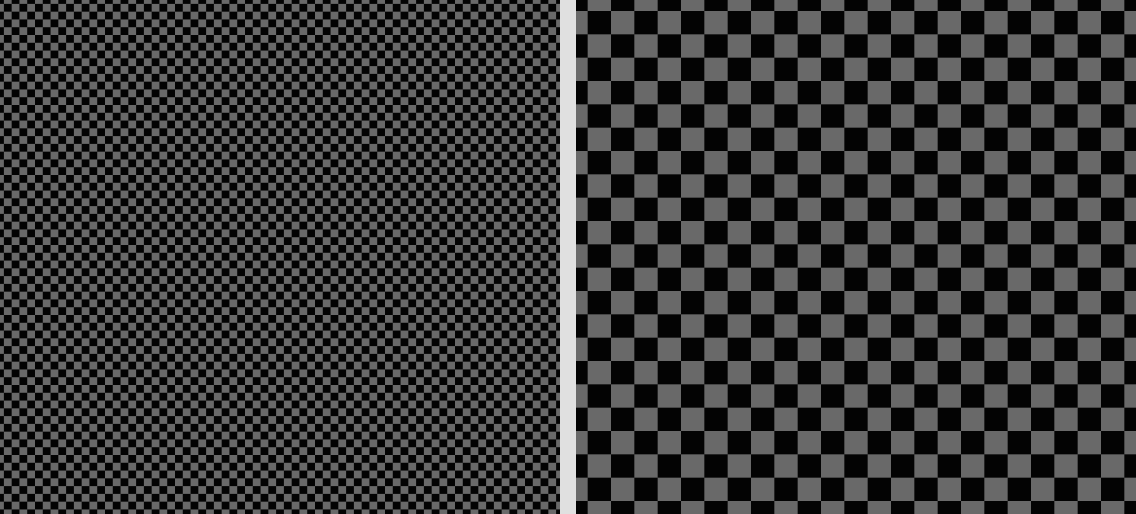
Left: the whole. Right: its middle third, enlarged.
Write a Shadertoy shader that draws this pattern.

```glsl
// A fine checkerboard of black and mid grey squares, 36 repeats across.
// Each axis gives a smoothed square wave of -1 and +1; the product of the
// two waves selects the colour. Half a square is cut off at the top left.

const float REPEATS_ACROSS = 36.0;
const vec3 BLACK = vec3(0.01);
const vec3 GREY = vec3(0.41);

// Signed square wave with period 2, positive around even integers;
// its edges are ramps of the given width.
float squareWave(float x, float edgeWidth) {
    float edgeDistance = 0.5 - abs(mod(x + 1.0, 2.0) - 1.0);
    return clamp(2.0 * edgeDistance / edgeWidth, -1.0, 1.0);
}

// Coverage of the odd squares: 0 on even squares, 1 on odd ones.
float checker(vec2 p, float edgeWidth) {
    float parity = squareWave(p.x, edgeWidth) * squareWave(p.y, edgeWidth);
    return 0.5 - 0.5 * parity;
}

void mainImage(out vec4 fragColor, in vec2 fragCoord) {
    // Square units, measured from the top left corner.
    float squaresPerPixel = 2.0 * REPEATS_ACROSS / iResolution.x;
    vec2 fromTopLeft = vec2(fragCoord.x, iResolution.y - fragCoord.y);
    vec2 p = fromTopLeft * squaresPerPixel;

    // Edges are smoothed over one pixel.
    float greyCover = checker(p, squaresPerPixel);
    fragColor = vec4(mix(BLACK, GREY, greyCover), 1.0);
}
```
